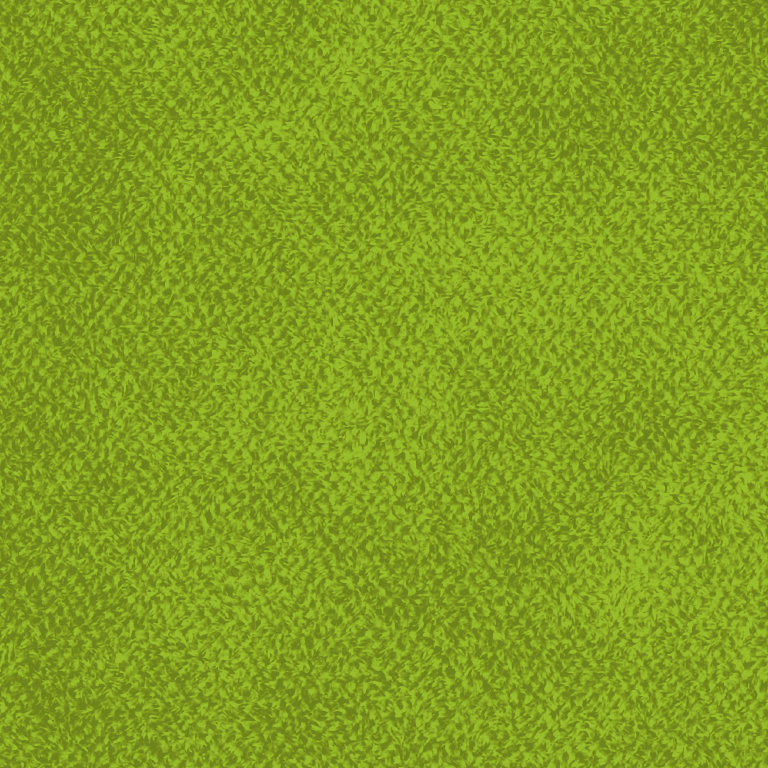
Write a Shadertoy shader that draws this texture.

```glsl
// Lime green woven cloth: staggered rows of small tufts with frayed edges.
// A lightly warped cosine lattice places the tufts, short scratchy fibres
// roughen them, and broad noise shifts light and shade.

#define COLUMNS 53.0        // tufts per row
#define ROWS 74.0           // rows per canvas
#define FIBRE_SCALE 400.0   // fibre grains per canvas
#define FIBRE_STEP 0.0014   // spacing of samples along a fibre
#define FRAY 0.010          // how far fibres pull the tuft edges
#define WOBBLE 0.009        // unevenness of the weave
#define TUFT_GAIN 0.50
#define FIBRE_GAIN 1.55
#define CLOUD_GAIN 0.46
#define SOFTNESS 0.60       // half width of the dark to light ramp
#define DARK_GREEN vec3(0.427, 0.512, 0.106)
#define LIGHT_GREEN vec3(0.603, 0.747, 0.170)

const float PI = 3.14159;

float hash(vec2 p) {
    return fract(sin(dot(p, vec2(127.1, 311.7))) * 43758.5453);
}

float noise(vec2 p) {
    vec2 cell = floor(p);
    vec2 f = fract(p);
    f = f * f * (3.0 - 2.0 * f);
    float low = mix(hash(cell), hash(cell + vec2(1.0, 0.0)), f.x);
    float high = mix(hash(cell + vec2(0.0, 1.0)), hash(cell + vec2(1.0, 1.0)), f.x);
    return mix(low, high, f.y);
}

// Fine noise averaged along the given direction, centred on zero
float fibres(vec2 p, vec2 direction) {
    float sum = 0.0;
    for (int i = -2; i <= 2; i++) {
        sum += noise((p + direction * float(i) * FIBRE_STEP) * FIBRE_SCALE);
    }
    return sum / 5.0 - 0.5;
}

// Staggered lattice of rounded tufts, from -1 between them to 1 on top
float tufts(vec2 p) {
    return cos(2.0 * PI * COLUMNS * p.x) * cos(PI * ROWS * p.y);
}

// Broad light and dark patches, centred on zero
float clouds(vec2 p) {
    return 0.55 * noise(p * 5.0 + 3.7) + 0.45 * noise(p * 13.0 + 9.2) - 0.5;
}

void mainImage(out vec4 fragColor, in vec2 fragCoord) {
    vec2 p = fragCoord / iResolution.y;

    // Lie of the fibres: turns by region and strongly from tuft to tuft
    float angle = 0.9 + 3.0 * (noise(p * 9.0 + 21.0) - 0.5)
                + 3.5 * (noise(p * 60.0 + 5.0) - 0.5);
    vec2 direction = vec2(cos(angle), sin(angle));
    float fibre = fibres(p, direction);

    // Uneven weave whose edges are frayed both ways by fine grain
    vec2 wobble = vec2(noise(p * 28.0 + 40.0), noise(p * 28.0 + 80.0)) - 0.5;
    vec2 grain = vec2(noise(p * 230.0 + 11.0), noise(p * 230.0 + 57.0)) - 0.5;
    vec2 woven = p + WOBBLE * wobble + FRAY * (fibre * direction + grain);

    float height = TUFT_GAIN * tufts(woven) + FIBRE_GAIN * fibre
                 + CLOUD_GAIN * clouds(p);
    float light = smoothstep(-SOFTNESS, SOFTNESS, height);

    // Each channel brightens at its own rate
    vec3 ramp = vec3(light, pow(light, 1.1), light * light);
    fragColor = vec4(mix(DARK_GREEN, LIGHT_GREEN, ramp), 1.0);
}
```
